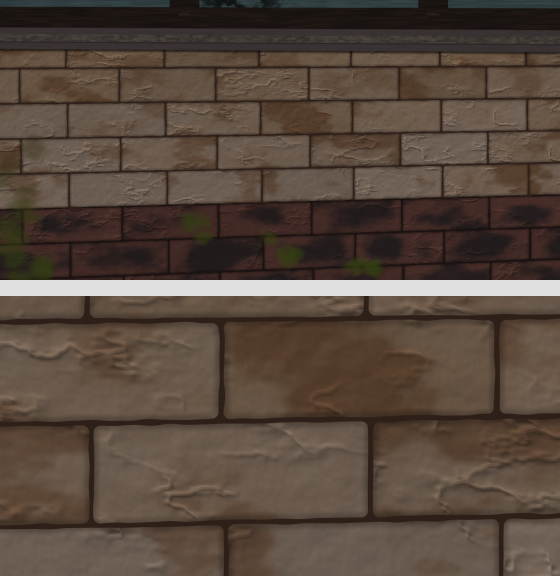
Top: the whole. Bottom: its middle third, enlarged.
This texture is drawn by a WebGL 2 fragment shader. Its source:

```glsl
#version 300 es
precision highp float;
uniform vec2 u_resolution;
out vec4 outColor;

// Layout, in canvas heights
const float BRICK_W = 0.362, BRICK_SHRINK = 0.0172, FIRST_JOINT = 0.0703;
const float COURSE_H = 0.126, COURSE_SHRINK = 0.0056, COURSE_TOP = 0.2448;
const float STAGGER = 0.47, JOINT_HALF = 0.0030, CORNER = 0.008;
const float FIRST_RED_COURSE = 4.0;
const float MULLION_X = 0.659, MULLION_GAP = 0.888, MULLION_HALF = 0.053;
const float RELIEF = 0.42;
// Colours
const vec3 PALE = vec3(0.425, 0.368, 0.325), SAND = vec3(0.39, 0.315, 0.245);
const vec3 STAIN = vec3(0.30, 0.205, 0.14), MORTAR = vec3(0.18, 0.125, 0.095);
const vec3 RED = vec3(0.265, 0.168, 0.150), SOOT = vec3(0.135, 0.108, 0.108);
const vec3 RED_MORTAR = vec3(0.10, 0.07, 0.065);
const vec3 WOOD = vec3(0.105, 0.080, 0.070), GLASS = vec3(0.19, 0.245, 0.25);
const vec3 SILL = vec3(0.225, 0.195, 0.195), SILL_GRIT = vec3(0.245, 0.225, 0.205);
const vec3 LEAF = vec3(0.20, 0.25, 0.07), SHADE_LEAF = vec3(0.19, 0.17, 0.08);

float hash(vec2 p) {
  return fract(sin(dot(p, vec2(127.1, 311.7))) * 43758.5453);
}

float noise(vec2 p) {
  vec2 i = floor(p), f = fract(p);
  f = f * f * (3.0 - 2.0 * f);
  return mix(mix(hash(i), hash(i + vec2(1, 0)), f.x),
             mix(hash(i + vec2(0, 1)), hash(i + 1.0), f.x), f.y);
}

float fbm(vec2 p) {
  float sum = 0.0, amp = 0.53;
  for (int i = 0; i < 4; i++) {
    sum += amp * noise(p);
    p = p * 2.03 + 7.1;
    amp *= 0.5;
  }
  return sum;
}

// Height of the hewn face: fine grain plus scattered chisel ridges
float relief(vec2 q) {
  float ridge = pow(1.0 - abs(2.0 * fbm(q * vec2(13, 24)) - 1.0), 9.0);
  return 0.7 * fbm(q * 42.0) + ridge * smoothstep(0.35, 0.75, noise(q * vec2(11, 17) + 3.0));
}

float roundBox(vec2 p, vec2 halfSize, float r) {
  vec2 d = abs(p) - halfSize + r;
  return length(max(d, 0.0)) + min(max(d.x, d.y), 0.0) - r;
}

vec3 wall(vec2 p, float px) {
  // Courses and bricks narrow toward the right
  float courseH = COURSE_H - COURSE_SHRINK * p.x;
  float v = (p.y - COURSE_TOP + 0.0042 * p.x) / courseH;
  float row = floor(v);
  float x = p.x - FIRST_JOINT - 0.0026 * row;
  float taper = BRICK_W - BRICK_SHRINK * x;
  float u = x / taper - STAGGER * mod(row, 2.0);
  vec2 id = vec2(floor(u), row);
  vec2 size = vec2(taper * taper / BRICK_W, courseH);
  vec2 local = (vec2(fract(u), fract(v)) - 0.5) * size;
  vec2 q = local + 3.0 * vec2(hash(id + 5.0), hash(id + 9.0)) + id;

  // Tint and stains of each brick
  float red = step(FIRST_RED_COURSE, row);
  float tone = hash(id + 1.3), patch_ = fbm(q * vec2(8, 13));
  float sandy = clamp(0.75 - 0.22 * row + 0.7 * (tone - 0.5), 0.0, 1.0);
  vec3 pale = mix(PALE, SAND, clamp(sandy + patch_ - 0.5, 0.0, 1.0));
  pale = mix(pale, STAIN, smoothstep(0.50, 0.68, patch_ + 0.10 * (tone - 0.5)) * (0.25 + 0.5 * tone));
  float core = 1.0 - smoothstep(0.1, 0.55, length(local / size));
  vec3 dark = mix(RED, SOOT, smoothstep(0.42, 0.78, patch_ + 0.25 * core + 0.2 * (tone - 0.5)));
  vec3 col = mix(pale, dark, red) * (0.95 + 0.1 * hash(id + 2.7));

  // Relief lit from above, then worn edges and joints
  float light = relief(q) - relief(q + vec2(-0.003, -0.005));
  col *= 1.0 + RELIEF * clamp(light, -0.8, 0.6);
  float d = roundBox(local, size * 0.5 - JOINT_HALF, CORNER);
  d += 0.0025 * (noise(q * 45.0) - 0.5);
  col *= 1.0 - 0.22 * smoothstep(-0.010, 0.0, d);
  return mix(col, mix(MORTAR, RED_MORTAR, red), smoothstep(-px, px, d));
}

vec3 windowAndSill(vec2 p, float px) {
  float grain = fbm(p * vec2(14, 150)), grit = fbm(p * vec2(60, 130));
  vec3 wood = WOOD * (0.65 + 0.7 * grain);
  float post = mod(p.x - MULLION_X + 0.5 * MULLION_GAP, MULLION_GAP) - 0.5 * MULLION_GAP;
  float glassEdge = 0.024 + 0.003 * p.x;
  float pane = smoothstep(-px, px, abs(post) - MULLION_HALF) * (1.0 - smoothstep(-px, px, p.y - glassEdge));
  float reflection = smoothstep(0.25, 0.05, abs(p.x - 0.85)) * smoothstep(0.35, 0.6, fbm(p * 35.0));
  vec3 col = mix(wood, GLASS * (0.8 + 0.4 * grain) * (1.0 - 0.7 * reflection), pane);
  float knob = length(vec2(post, p.y - 0.056) / vec2(0.026, 0.011)) - 1.0;
  col = mix(col, WOOD * (1.5 - 0.7 * smoothstep(0.05, 0.065, p.y)), 1.0 - smoothstep(-0.2, 0.1, knob));
  // Sill: smooth back, gritty slope, front lip
  float s = p.y - 0.098 - 0.005 * p.x;
  float slope = smoothstep(0.020, 0.026, s) * (1.0 - smoothstep(0.046, 0.052, s));
  vec3 sill = mix(SILL * (0.92 + 0.16 * grain), SILL_GRIT * (0.65 + 0.7 * grit), slope);
  sill *= 1.0 - 0.25 * smoothstep(0.004, 0.0, abs(s - 0.052));
  return mix(col, sill, smoothstep(-px, px, s));
}

float blob(vec2 p, vec2 center, vec2 radius) {
  return 1.0 - smoothstep(0.25, 1.0, length((p - center) / radius));
}

vec3 foliage(vec3 col, vec2 p) {
  vec2 wobble = 0.02 * (vec2(noise(p * 40.0), noise(p * 40.0 + 9.0)) - 0.5);
  // Out-of-focus shrub along the left edge
  for (float i = 0.0; i < 13.0; i++) {
    float h = hash(vec2(i, 4.0)), t = i / 12.0;
    vec2 c = vec2(0.19 * h, 1.0 - 0.28 * t - 0.19 * t * t);
    float a = blob(p + wobble, c, vec2(0.065, 0.030 + 0.035 * hash(vec2(i, 8.0))));
    col = mix(col, mix(LEAF, SHADE_LEAF, smoothstep(0.5, 0.9, t)), a * (0.6 - 0.2 * t));
  }
  // Sprigs descending to the right
  for (float i = 0.0; i < 12.0; i++) {
    float k = floor(i / 4.0);
    vec2 jitter = vec2(hash(vec2(i, 1.0)), hash(vec2(i, 2.0))) - 0.5;
    vec2 c = vec2(0.71 + 0.29 * k, 0.81 + 0.08 * k) + jitter * vec2(0.13, 0.09);
    col = mix(col, LEAF, 0.6 * blob(p + wobble, c, vec2(0.045, 0.036)));
  }
  return col;
}

void main() {
  vec2 p = gl_FragCoord.xy / u_resolution.y;
  p.y = 1.0 - p.y; // measured down from the top
  float px = 0.75 / u_resolution.y;
  float below = p.y - 0.1745 - 0.006 * p.x;
  vec3 col = wall(p, px) * (1.0 - 0.6 * smoothstep(0.014, 0.0, below));
  col = mix(windowAndSill(p, px), col, smoothstep(-px, px, below));
  outColor = vec4(foliage(col, p), 1.0);
}
```
